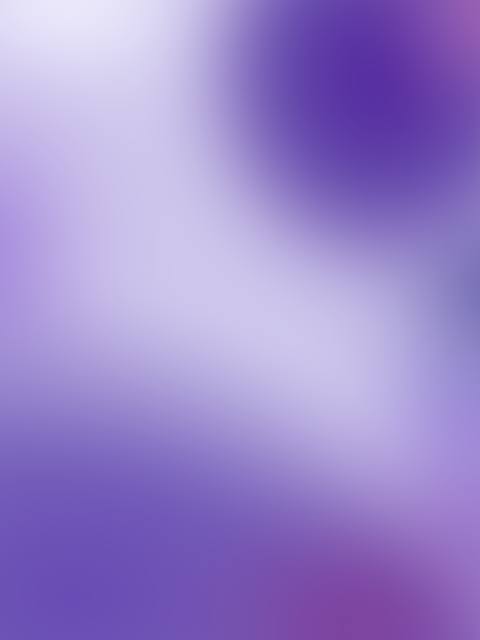
A Shadertoy shader for this background:

```glsl
// A soft violet gradient: a pale lavender band runs between a deep purple
// disc at the upper right and a curved indigo floor along the bottom.
// Elliptical falloffs are painted one over another, from back to front.

// Colours
const vec3 LAVENDER   = vec3(0.81, 0.78, 0.925);
const vec3 MIST       = vec3(0.92, 0.91, 0.985);
const vec3 LILAC      = vec3(0.64, 0.53, 0.86);
const vec3 INDIGO     = vec3(0.455, 0.375, 0.73);
const vec3 VIOLET     = vec3(0.405, 0.285, 0.70);
const vec3 PERIWINKLE = vec3(0.62, 0.57, 0.87);
const vec3 ORCHID     = vec3(0.62, 0.50, 0.83);
const vec3 MAGENTA    = vec3(0.49, 0.26, 0.62);
const vec3 SLATE      = vec3(0.42, 0.40, 0.68);
const vec3 DISC_RIM   = vec3(0.42, 0.33, 0.69);
const vec3 DISC_CORE  = vec3(0.325, 0.17, 0.625);
const vec3 PLUM       = vec3(0.62, 0.38, 0.70);

// Purple disc, in fractions of the canvas
const vec2 DISC_CENTRE = vec2(0.80, 0.885);
const vec2 RIM_RADII   = vec2(0.35, 0.29);
const vec2 CORE_RADII  = vec2(0.20, 0.165);

// Indigo floor: height at the left, drop towards the right, half blur width
const float FLOOR_HEIGHT = 0.41;
const float FLOOR_DROP   = 0.35;
const float FLOOR_BLUR   = 0.20;

// Squared distance from the centre, where 1 lies on the ellipse
float ellipse(vec2 uv, vec2 centre, vec2 radii) {
    vec2 d = (uv - centre) / radii;
    return dot(d, d);
}

// Gaussian falloff
float glow(vec2 uv, vec2 centre, vec2 radii) {
    return exp(-ellipse(uv, centre, radii));
}

// Flatter top and steeper flank than a Gaussian
float plateau(vec2 uv, vec2 centre, vec2 radii) {
    float e = ellipse(uv, centre, radii);
    return exp(-e * e);
}

// Coverage below a parabola that sinks towards the right
float floorMask(vec2 uv) {
    float edge = FLOOR_HEIGHT - FLOOR_DROP * uv.x * uv.x;
    return 1.0 - smoothstep(edge - FLOOR_BLUR, edge + FLOOR_BLUR, uv.y);
}

void mainImage(out vec4 fragColor, in vec2 fragCoord) {
    vec2 uv = fragCoord / iResolution.xy;
    vec3 col = LAVENDER;

    // Light corner and left edge
    col = mix(col, MIST, glow(uv, vec2(0.14, 1.00), vec2(0.25, 0.13)));
    col = mix(col, LILAC, 0.9 * glow(uv, vec2(-0.05, 0.60), vec2(0.21, 0.20)));

    // Floor and its tints
    col = mix(col, INDIGO, floorMask(uv));
    col = mix(col, VIOLET, 0.8 * glow(uv, vec2(0.15, 0.07), vec2(0.30, 0.16)));
    col = mix(col, PERIWINKLE, 0.9 * glow(uv, vec2(1.03, 0.36), vec2(0.20, 0.15)));
    col = mix(col, ORCHID, 0.9 * glow(uv, vec2(1.02, 0.17), vec2(0.20, 0.20)));
    col = mix(col, MAGENTA, 0.95 * glow(uv, vec2(0.75, 0.02), vec2(0.27, 0.16)));

    // Right edge
    col = mix(col, SLATE, 0.9 * glow(uv, vec2(1.06, 0.55), vec2(0.20, 0.14)));

    // Purple disc with a warm corner
    col = mix(col, DISC_RIM, plateau(uv, DISC_CENTRE, RIM_RADII));
    col = mix(col, DISC_CORE, glow(uv, DISC_CENTRE, CORE_RADII));
    col = mix(col, PLUM, 0.9 * glow(uv, vec2(1.05, 1.00), vec2(0.20, 0.15)));

    fragColor = vec4(col, 1.0);
}
```
